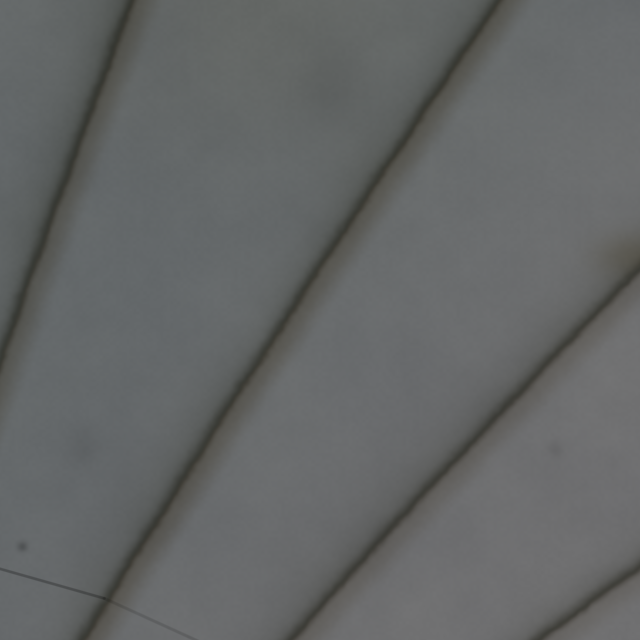
This texture is drawn by a three.js fragment shader. Its source:

```glsl
// Draws dim grey stone panels fanning out between dark, soft-edged grooves.
varying vec2 vUv;

float hash(vec2 p) {
  return fract(sin(dot(p, vec2(127.1, 311.7))) * 43758.5453);
}

float noise(vec2 p) {
  vec2 i = floor(p), f = fract(p);
  f = f * f * (3.0 - 2.0 * f);
  return mix(mix(hash(i), hash(i + vec2(1.0, 0.0)), f.x),
             mix(hash(i + vec2(0.0, 1.0)), hash(i + 1.0), f.x), f.y);
}

float fbm(vec2 p) {
  float sum = 0.0, amp = 0.5;
  for (int i = 0; i < 5; i++) {
    sum += amp * noise(p);
    p = p * 2.03 + 17.3;
    amp *= 0.5;
  }
  return sum;
}

// Signed distance to a slightly bowed line, positive on its right side.
float bowedLine(vec2 p, vec2 a, vec2 b, float bow) {
  vec2 ab = b - a;
  float t = dot(p - a, ab) / dot(ab, ab);
  return dot(p - a, vec2(ab.y, -ab.x)) / length(ab) + 4.0 * bow * t * (1.0 - t);
}

float segment(vec2 p, vec2 a, vec2 b) {
  vec2 ab = b - a;
  float t = clamp(dot(p - a, ab) / dot(ab, ab), 0.0, 1.0);
  return length(p - a - ab * t);
}

float blob(vec2 p, vec2 center, vec2 radius) {
  vec2 q = (p - center) / radius;
  return exp(-dot(q, q));
}

// Light kept beside a groove: long shadow left, dark core, warm lip right.
vec3 grooveLight(float d, float reach, float lipDepth) {
  float side = smoothstep(-0.004, 0.004, d);
  float shadow = 0.27 * exp(min(d, 0.0) / reach) * (1.0 - side);
  float lip = lipDepth * (1.0 - smoothstep(0.008, 0.052, d)) * side;
  float coreWidth = mix(0.012, 0.0065, side);
  float core = 0.23 * exp(-d * d / (coreWidth * coreWidth));
  return 1.0 - shadow * vec3(0.95, 0.94, 1.1)
             - lip * vec3(0.82, 1.0, 1.3)
             - core * vec3(0.96, 0.98, 1.05);
}

// Base stone: cooler and darker at upper left, lighter at lower right.
vec3 stone(vec2 p) {
  float across = smoothstep(-0.5, 0.8, p.x - p.y);
  vec3 color = mix(vec3(0.395, 0.412, 0.418), vec3(0.437, 0.437, 0.442), across);
  float olive = blob(p, vec2(0.42, 1.0), vec2(0.32, 0.25));
  color = mix(color, vec3(0.385, 0.395, 0.38), 0.65 * olive);
  float clouds = fbm(p * 5.0 + 3.0) - 0.48;
  float mottling = fbm(p * 22.0) - 0.48;
  color += clouds * vec3(0.035, 0.033, 0.025) + mottling * 0.018;
  return color + (noise(p * 190.0) - 0.5) * 0.008;
}

void main() {
  vec2 p = vUv;
  vec3 color = stone(p);

  // Faint stains and specks
  color *= 1.0 - 0.07 * blob(p, vec2(0.52, 0.86), vec2(0.055, 0.06));
  color *= 1.0 - 0.06 * blob(p, vec2(0.13, 0.30), vec2(0.025, 0.03));
  color *= 1.0 - 0.22 * blob(p, vec2(0.035, 0.146), vec2(0.008));
  color *= 1.0 - 0.07 * blob(p, vec2(0.868, 0.298), vec2(0.012));

  // Thin joint crossing the lower left, bent at the groove
  vec2 bend = vec2(0.163, 0.065);
  float left = segment(p, vec2(-0.01, 0.114), bend);
  float right = segment(p, bend, vec2(0.31, -0.002));
  color *= 1.0 - 0.25 * (1.0 - smoothstep(0.0008, 0.0034, left));
  color *= 1.0 - 0.13 * (1.0 - smoothstep(0.0008, 0.0038, right));

  // Grooves, with slightly uneven edges
  float wobble = (noise(p * 95.0) - 0.5) * 0.0025 + (noise(p * 18.0) - 0.5) * 0.003;
  float reach = 0.030 + 0.016 * (noise(p * 9.0 + 4.0) - 0.5);
  float d1 = bowedLine(p, vec2(0.0, 0.432), vec2(0.208, 1.0), 0.002) + wobble;
  float d2 = bowedLine(p, vec2(0.130, 0.0), vec2(0.781, 1.0), 0.007) + wobble;
  float d3 = bowedLine(p, vec2(0.456, 0.0), vec2(1.0, 0.577), 0.006) + wobble;
  float d4 = bowedLine(p, vec2(0.846, 0.0), vec2(1.0, 0.112), 0.001) + wobble;
  color *= grooveLight(d1, reach * 1.15, 0.18);
  color *= grooveLight(d2, reach, 0.19);
  color *= grooveLight(d3, reach * 0.95, 0.13);
  color *= grooveLight(d4, reach * 0.85, 0.10);

  // Warm grime in the shadow near the right edge
  float grime = blob(p, vec2(0.99, 0.60), vec2(0.06, 0.035)) * (1.0 - smoothstep(-0.01, 0.0, d3));
  color *= 1.0 - grime * vec3(0.08, 0.11, 0.18);

  gl_FragColor = vec4(color, 1.0);
}
```
